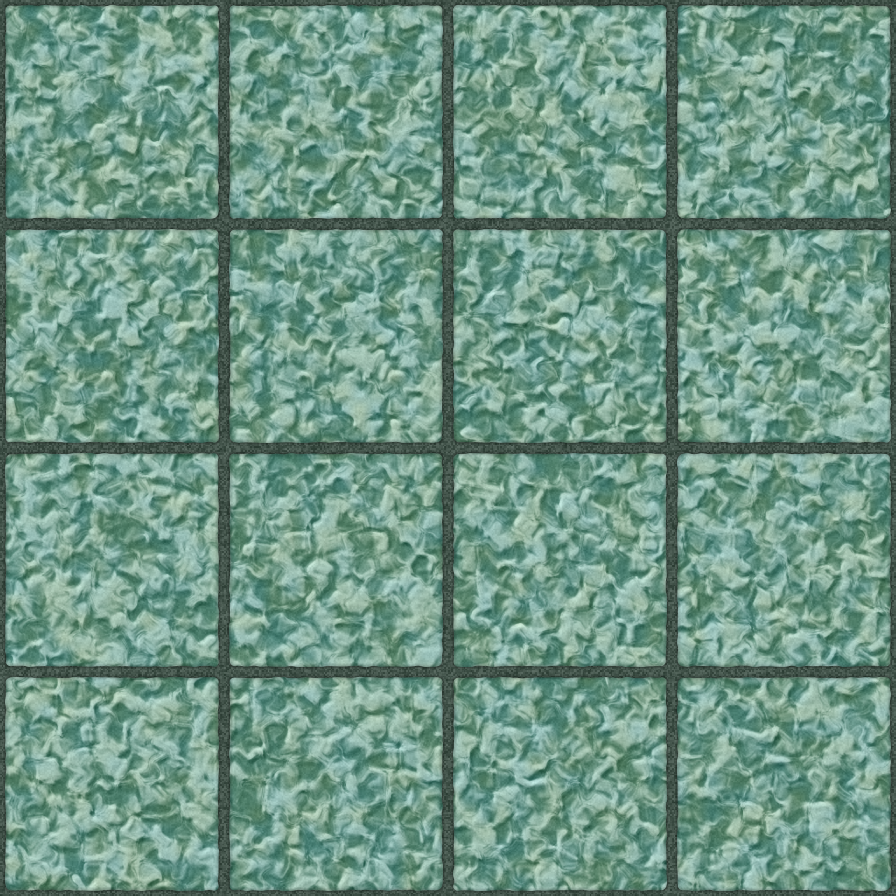
Reproduce this texture procedurally as a WebGL 2 fragment shader.

```glsl
#version 300 es
precision highp float;
// Square mottled green stone tiles with dark, gritty grout.

uniform vec2 u_resolution;
out vec4 fragColor;

const float TILES = 4.0;            // repeats across and down
const float GROUT_HALF = 0.025;     // half grout width, in tiles
const float CORNER = 0.022;         // corner radius, in tiles
const float EDGE_WOBBLE = 0.007;    // unevenness of the tile outline
const float MOTTLE_FREQ = 22.0;     // blotches per tile
const float GRAIN_FREQ = 128.0;     // grit grains per tile
const float RELIEF = 0.26;          // strength of surface shading
const float GRIT = 0.21;            // grout contrast
const vec2 LIGHT_STEP = vec2(-0.25, 0.4);

const vec3 STONE_DARK = vec3(0.30, 0.495, 0.42);
const vec3 STONE_MID = vec3(0.45, 0.615, 0.55);
const vec3 STONE_LIGHT = vec3(0.61, 0.745, 0.69);
const vec3 GROUT_COLOR = vec3(0.25, 0.315, 0.28);
const vec3 TINT = vec3(-0.025, 0.0, 0.035);

float hash(vec2 p) {
    uvec2 q = uvec2(ivec2(floor(p))) * uvec2(1597334673u, 3812015801u);
    uint n = (q.x ^ q.y) * 1597334673u;
    n = (n ^ (n >> 15)) * 2246822519u;
    return float((n ^ (n >> 13)) >> 8) / 16777216.0;
}

float valueNoise(vec2 p) {
    vec2 i = floor(p), f = fract(p);
    f = f * f * (3.0 - 2.0 * f);
    return mix(mix(hash(i), hash(i + vec2(1, 0)), f.x),
               mix(hash(i + vec2(0, 1)), hash(i + vec2(1, 1)), f.x), f.y);
}

float fbm(vec2 p) {
    float sum = 0.0, amp = 0.57;
    for (int i = 0; i < 3; i++) {
        sum += amp * valueNoise(p);
        p = mat2(1.6, 1.2, -1.2, 1.6) * p + 17.3;
        amp *= 0.5;
    }
    return sum;
}

// Blotchy height field: noise bent by a second noise
float mottle(vec2 p) {
    vec2 bend = vec2(valueNoise(p * 0.9 + 41.0), valueNoise(p * 0.9 + 83.0));
    return fbm(p + 1.3 * (bend - 0.5));
}

float roundedBox(vec2 p, float halfSize, float radius) {
    vec2 q = abs(p) - halfSize + radius;
    return length(max(q, 0.0)) + min(max(q.x, q.y), 0.0) - radius;
}

vec3 stone(vec2 p, float tone) {
    float height = mottle(p);
    float t = smoothstep(0.27, 0.72, height + tone);
    vec3 color = t < 0.5 ? mix(STONE_DARK, STONE_MID, t * 2.0)
                         : mix(STONE_MID, STONE_LIGHT, t * 2.0 - 1.0);
    color += TINT * (2.0 * valueNoise(p * 0.6 + 129.0) - 1.0);
    return color + RELIEF * (height - mottle(p + LIGHT_STEP));
}

void main() {
    vec2 uv = gl_FragCoord.xy / u_resolution * TILES;
    vec2 tile = floor(uv);
    vec2 local = fract(uv) - 0.5;
    float pixel = TILES / min(u_resolution.x, u_resolution.y);

    // Slightly ragged rounded tile outline
    float wobble = EDGE_WOBBLE * (valueNoise(uv * 30.0) - 0.5);
    float dist = roundedBox(local, 0.5 - GROUT_HALF, CORNER) + wobble;
    float cover = 1.0 - smoothstep(-pixel * 0.6, pixel * 0.6, dist);

    // Each tile has its own pattern and a faint tone
    vec2 seed = tile * 61.0 + 7.0;
    float tone = 0.03 * (hash(tile + 5.0) - 0.5);
    vec3 face = stone(uv * MOTTLE_FREQ + seed, tone);
    face += 0.05 * (hash(uv * GRAIN_FREQ + 311.0) - 0.5);
    face *= mix(0.84, 1.0, smoothstep(0.0, 0.018, -dist));

    // Sandy grout, shaded beside the tiles
    float grit = 0.65 * hash(uv * GRAIN_FREQ) + 0.35 * valueNoise(uv * GRAIN_FREQ * 0.6);
    vec3 grout = GROUT_COLOR + GRIT * (grit - 0.5);
    grout *= mix(0.8, 1.04, smoothstep(0.0, 0.014, dist));

    fragColor = vec4(clamp(mix(grout, face, cover), 0.0, 1.0), 1.0);
}
```
